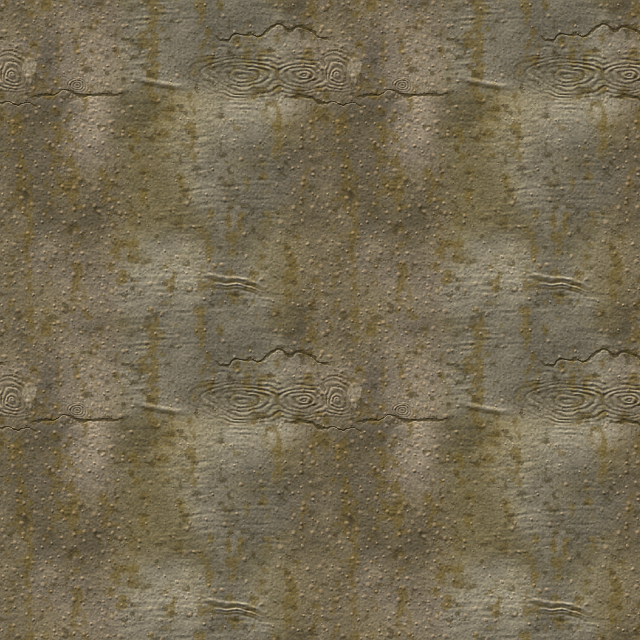
A three.js fragment shader for this texture:

```glsl
varying vec2 vUv;

const float PERIOD = 0.508;              // tile size, just under two repeats
const vec2 LIGHT_STEP = vec2(-0.0016, 0.0036);
const float RELIEF = 0.56;
const float GRAIN = 0.20;
const float RINGS = 46.0;
const vec3 GREY = vec3(0.510, 0.480, 0.405);
const vec3 OLIVE = vec3(0.455, 0.410, 0.285);
const vec3 ROSE = vec3(0.495, 0.447, 0.375);
const vec3 DARK = vec3(0.25, 0.21, 0.11);
const vec3 PALE = vec3(0.67, 0.62, 0.52);
const vec3 LICHEN = vec3(0.42, 0.35, 0.17);
const vec3 BUMP = vec3(0.60, 0.50, 0.38);

float hash(vec2 p) {
  vec3 q = fract(p.xyx * vec3(0.1031, 0.1030, 0.0973));
  q += dot(q, q.yzx + 33.33);
  return fract((q.x + q.y) * q.z);
}

// Value noise that repeats with the tile
float noise(vec2 p, vec2 cells) {
  vec2 x = p * cells, i = floor(x), f = fract(x);
  f = f * f * (3.0 - 2.0 * f);
  vec2 a = floor(mod(i + 0.5, cells)) + cells, b = floor(mod(i + 1.5, cells)) + cells;
  return mix(mix(hash(a), hash(vec2(b.x, a.y)), f.x), mix(hash(vec2(a.x, b.y)), hash(b), f.x), f.y);
}

float fbm(vec2 p, vec2 cells) {
  float sum = 0.0, amp = 0.53;
  for (int i = 0; i < 4; i++) {
    sum += amp * noise(p, cells);
    cells *= 2.0;
    amp *= 0.5;
  }
  return sum;
}

// Shortest offset between repeats
vec2 wrap(vec2 d) { return fract(d + 0.5) - 0.5; }
float oval(vec2 p, vec2 centre, vec2 radius) { return length(wrap(p - centre) / radius); }
float fade(float a, float b, float x) { return 1.0 - smoothstep(a, b, x); }

// Share of pimpled bark, on the left of each tile
float pebbly(vec2 p) {
  float x = fract(p.x + 0.06 * (fbm(p, vec2(3.0, 7.0)) - 0.5));
  return fade(0.34, 0.41, x) + smoothstep(0.82, 0.98, x);
}

float bumps(vec2 p, float cells, float density) {
  vec2 x = p * cells;
  float dome = 0.0;
  for (int k = 0; k < 9; k++) {
    vec2 cell = floor(x) + vec2(mod(float(k), 3.0), floor(float(k) / 3.0)) - 1.0;
    vec2 key = floor(mod(cell + 0.5, cells)) + cells;
    vec2 d = x - cell - 0.1 - 0.8 * vec2(hash(key + 7.0), hash(key + 19.0));
    float radius = mix(0.16, 0.36, hash(key + 41.0));
    dome = max(dome, fade(0.1 * radius, radius, length(d)) * step(hash(key), density));
  }
  return dome;
}

// Tapered scar
float ridge(vec2 p, vec2 centre, vec2 size, float slope) {
  vec2 d = wrap(p - centre);
  d.y -= slope * d.x + 0.016 * (noise(p, vec2(26.0, 9.0)) - 0.5);
  return fade(0.3, 1.0, abs(d.x) / size.x) * fade(0.0, 1.0, abs(d.y) / size.y);
}

float ridges(vec2 p) {
  float pair = max(ridge(p, vec2(0.72, 0.145), vec2(0.13, 0.009), -0.2), ridge(p, vec2(0.73, 0.122), vec2(0.1, 0.006), -0.16));
  return max(pair, ridge(p, vec2(0.49, 0.752), vec2(0.10, 0.010), -0.2));
}

// Ragged, broken split
float crack(vec2 p, vec2 centre, float halfLength, float wander) {
  vec2 d = wrap(p - centre);
  d.y -= wander * (fbm(vec2(p.x, 0.3), vec2(10.0, 3.0)) - 0.5) + 0.025 * (fbm(p, vec2(36.0)) - 0.5);
  float width = mix(0.001, 0.012, noise(p, vec2(34.0, 20.0)));
  return fade(0.7, 1.0, abs(d.x) / halfLength) * fade(0.2, 1.0, abs(d.y) / width);
}

float cracks(vec2 p) {
  float lower = max(crack(p, vec2(0.24, 0.71), 0.16, 0.025), crack(p, vec2(0.0, 0.695), 0.13, 0.07));
  return max(lower, crack(p, vec2(0.84, 0.905), 0.21, 0.11));
}

// Knot distance, nested around the eyes
float knots(vec2 p) {
  float d = min(oval(p, vec2(0.755, 0.765), vec2(0.2, 0.085)), oval(p, vec2(0.935, 0.77), vec2(0.16, 0.08)));
  d = min(d, oval(p, vec2(0.035, 0.775), vec2(0.085)));
  d = min(d, 0.45 + oval(p, vec2(0.238, 0.738), vec2(0.065, 0.048)));
  return d + 0.5 * (fbm(p, vec2(9.0, 14.0)) - 0.5);
}

float height(vec2 p, float rough) {
  float h = 0.75 * bumps(p, 34.0, mix(0.18, 0.6, rough)) + 0.4 * bumps(p, 58.0, mix(0.2, 0.4, rough));
  vec2 bent = p + vec2(0.0, 0.05 * fbm(p, vec2(4.0, 5.0)));
  h += mix(0.7, 0.15, rough) * noise(bent, vec2(16.0, 120.0)) * smoothstep(0.3, 0.7, noise(p, vec2(7.0, 12.0)));
  h += 0.9 * fbm(p, vec2(26.0, 34.0)) + 0.4 * noise(p, vec2(150.0, 170.0));
  float k = knots(p);
  h += 0.65 * sin(k * RINGS) * fade(0.6, 1.05, k) * noise(p, vec2(26.0, 34.0));
  return h + 0.8 * ridges(p) - 0.6 * cracks(p);
}

void main() {
  vec2 p = fract(vec2(vUv.x, vUv.y - 1.0) / PERIOD);
  float rough = pebbly(p), k = knots(p), fine = fbm(p, vec2(50.0, 44.0));

  // Broad stains
  float moss = smoothstep(0.36, 0.66, fbm(p, vec2(4.0, 5.0)) + 0.2 * fade(0.0, 1.0, oval(p, vec2(0.9, 0.2), vec2(0.25))));
  vec3 colour = mix(mix(GREY, OLIVE, 0.9 * moss), mix(ROSE, OLIVE, 0.4 * moss), 0.8 * rough);
  colour = mix(colour, GREY * 0.98, 0.6 * fade(0.3, 1.2, oval(p, vec2(0.61, 0.55), vec2(0.12, 0.2))));
  colour *= 0.70 + 0.62 * fbm(p, vec2(7.0, 6.0));

  // Lichen flecks gathered in upright streaks, and dark pits
  float streak = 0.45 * noise(p, vec2(34.0, 7.0)) + 0.75 * fine;
  streak += 0.2 * fade(0.2, 1.0, oval(p, vec2(0.8, 0.45), vec2(0.022, 0.075)));
  colour = mix(colour, LICHEN, 0.6 * smoothstep(0.64, 0.86, streak));
  colour = mix(colour, DARK, 0.5 * smoothstep(0.62, 0.8, fbm(p + 0.37, vec2(40.0, 56.0))));

  // Pimples, knots, splits and scars
  colour = mix(colour, BUMP, 0.5 * bumps(p, 34.0, mix(0.18, 0.6, rough)));
  colour = mix(colour, DARK, fade(0.6, 1.05, k) * (0.15 + 0.4 * fine * smoothstep(0.0, 1.0, -sin(k * RINGS))));
  float scab = oval(p, vec2(0.085, 0.795), vec2(0.03, 0.04)) + 2.0 * fbm(p, vec2(30.0)) - 1.0;
  colour = mix(colour, PALE, 0.5 * fade(0.6, 0.9, scab));
  colour = mix(colour, DARK, 0.7 * cracks(p));
  colour = mix(colour, PALE, 0.5 * ridges(p));
  colour = mix(colour, DARK, 0.65 * ridges(p + vec2(0.0, 0.013)) * (1.0 - ridges(p)));

  // Raking light and fine grain
  float lit = height(p, rough) - height(p + LIGHT_STEP, rough);
  colour *= 1.0 + RELIEF * clamp(lit, -0.8, 0.8) + GRAIN * (noise(p, vec2(210.0, 230.0)) - 0.5);
  gl_FragColor = vec4(colour, 1.0);
}
```
